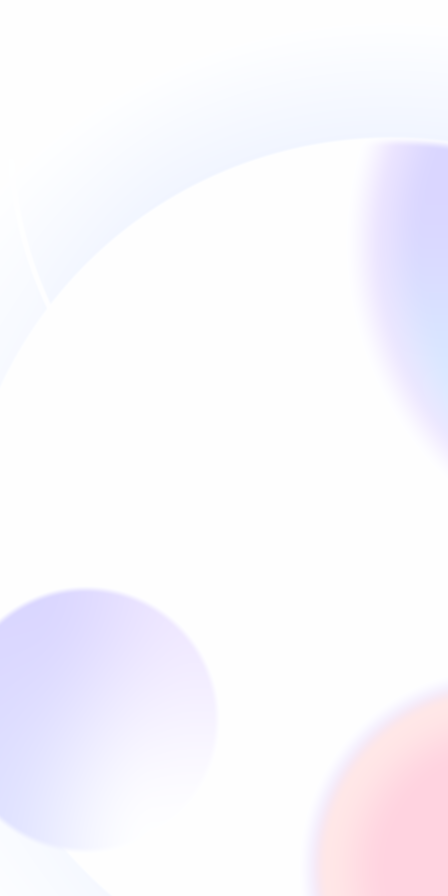
This background is drawn by a WebGL 2 fragment shader. Its source:

```glsl
#version 300 es
precision highp float;
// Pale background of soft pastel discs on white: a large white disc with a
// blue halo, a thin arc crossing the halo, and lilac, blue and pink spheres.
// Each disc is a signed depth (positive inside) that drives alpha and colour.

uniform vec2 u_resolution;
out vec4 outColor;

// Discs as (centre.x, centre.y, radius); the canvas spans 1 x 2 units.
const vec3 WHITE_DISC = vec3(0.872, 0.732, 0.961);
const vec3 ARC        = vec3(0.909, 1.695, 0.885);
const vec3 BLUE_DISC  = vec3(1.510, 1.458, 0.732);
const vec3 LILAC_DISC = vec3(0.193, 0.393, 0.297);
const vec3 PINK_DISC  = vec3(1.115, 0.060, 0.438);
const float HALO_WIDTH = 0.26;
const float ARC_HALF_WIDTH = 0.009;
const float EDGE = 0.004;

const vec3 PAPER      = vec3(0.996, 0.998, 0.998);
const vec3 HALO       = vec3(0.945, 0.961, 1.000);
const vec3 LAVENDER   = vec3(0.855, 0.840, 1.000);
const vec3 PALE_LILAC = vec3(0.935, 0.905, 1.000);
const vec3 SKY        = vec3(0.850, 0.920, 1.000);
const vec3 PERIWINKLE = vec3(0.875, 0.885, 1.000);
const vec3 PEACH      = vec3(1.000, 0.905, 0.905);
const vec3 PINK       = vec3(1.000, 0.828, 0.878);

float depth(vec2 p, vec3 disc) {
    return disc.z - distance(p, disc.xy);
}

// Halo that fades outwards from the white disc, with the pale arc over it.
vec3 paintHalo(vec2 p, float whiteDepth) {
    float fade = 1.0 - clamp(-whiteDepth / HALO_WIDTH, 0.0, 1.0);
    float strength = fade * mix(0.75, 1.0, smoothstep(0.0, 0.4, p.x));
    float arcDepth = depth(p, ARC);
    strength *= mix(0.75, 1.0, smoothstep(-0.02, 0.02, arcDepth));
    float arc = 1.0 - smoothstep(0.3, 1.0, abs(arcDepth) / ARC_HALF_WIDTH);
    arc *= step(p.x, 0.3) * (1.0 - smoothstep(1.5, 1.66, p.y));
    return mix(mix(PAPER, HALO, strength), vec3(1.0), arc * 0.85);
}

// Large sphere at the right, cut off by the rim of the white disc.
vec3 paintBlue(vec3 base, vec2 p, float whiteDepth) {
    float d = depth(p, BLUE_DISC);
    vec3 body = mix(SKY, LAVENDER, smoothstep(1.05, 1.58, p.y));
    vec3 color = mix(PALE_LILAC, body, smoothstep(0.03, 0.17, d));
    float alpha = smoothstep(-0.012, 0.075, d) * smoothstep(-0.004, 0.022, whiteDepth);
    return mix(base, color, alpha);
}

// Sphere at the left, shaded from lavender at top left to white at bottom right.
vec3 paintLilac(vec3 base, vec2 p) {
    vec2 q = (p - LILAC_DISC.xy) / LILAC_DISC.z * 0.5 + 0.5;
    vec3 top = mix(LAVENDER, PALE_LILAC, smoothstep(0.3, 0.9, q.x));
    vec3 bottom = mix(PERIWINKLE, PAPER, smoothstep(0.1, 0.75, q.x));
    vec3 color = mix(bottom, top, smoothstep(0.0, 1.0, q.y));
    return mix(base, color, smoothstep(-EDGE, 0.014, depth(p, LILAC_DISC)));
}

// Warm sphere at the bottom right: lilac rim, peach band, pink core.
vec3 paintPink(vec3 base, vec2 p) {
    float d = depth(p, PINK_DISC);
    vec3 color = mix(PALE_LILAC, PEACH, smoothstep(0.005, 0.055, d));
    color = mix(color, PINK, smoothstep(0.05, 0.19, d));
    return mix(base, color, smoothstep(-0.014, 0.04, d));
}

void main() {
    vec2 p = gl_FragCoord.xy / u_resolution * vec2(1.0, 2.0);
    float whiteDepth = depth(p, WHITE_DISC);

    vec3 color = paintHalo(p, whiteDepth);
    color = mix(color, PAPER, smoothstep(-EDGE, EDGE, whiteDepth));
    color = paintBlue(color, p, whiteDepth);
    color = paintLilac(color, p);
    color = paintPink(color, p);

    outColor = vec4(color, 1.0);
}
```
